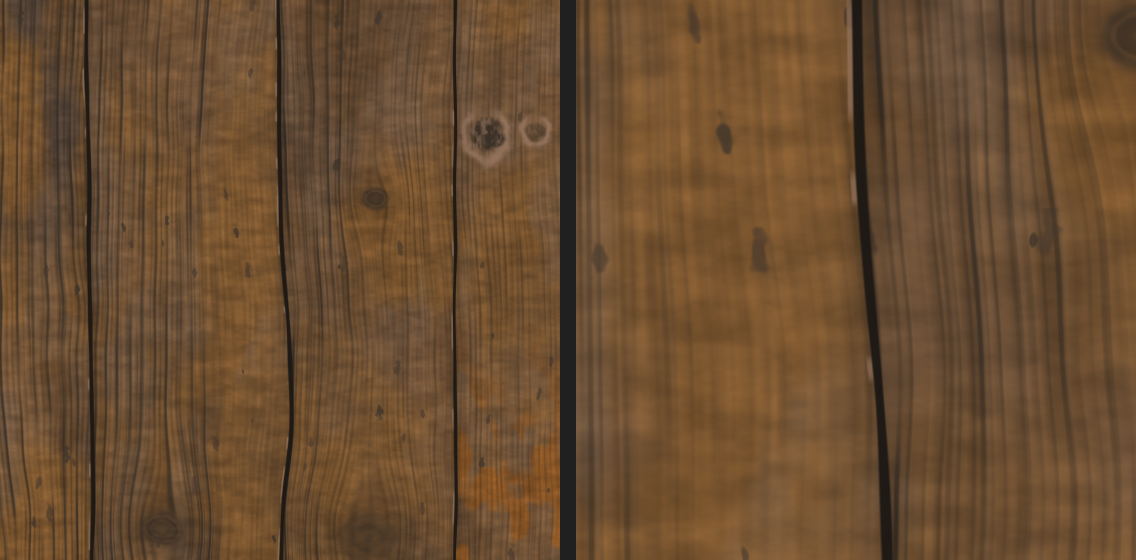
Left, the full canvas; right, a detail of the centre.
Reproduce this texture procedurally as a Shadertoy shader.

```glsl
const vec3 TAN = vec3(0.48, 0.35, 0.23);
const vec3 BROWN = vec3(0.39, 0.28, 0.18);
const vec3 AMBER = vec3(0.51, 0.35, 0.18);
const vec3 UMBER = vec3(0.34, 0.27, 0.22);
const vec3 DUSTY = vec3(0.45, 0.36, 0.29);
const vec3 DARK = vec3(0.20, 0.17, 0.14);
const vec3 ORANGE = vec3(0.58, 0.34, 0.12);
const vec3 PALE = vec3(0.60, 0.47, 0.38);

// Knots: centre, radius, darkness
const vec4 KNOTS[3] = vec4[3](
    vec4(0.290, 0.055, 0.044, 0.85),
    vec4(0.670, 0.645, 0.027, 0.80),
    vec4(0.655, 0.040, 0.056, 0.55));

float hash(vec2 p) {
    vec3 q = fract(p.xyx * 0.1031);
    q += dot(q, q.yzx + 33.33);
    return fract((q.x + q.y) * q.z);
}

float noise(vec2 p) {
    vec2 i = floor(p), f = fract(p);
    f = f * f * (3.0 - 2.0 * f);
    return mix(mix(hash(i), hash(i + vec2(1, 0)), f.x),
               mix(hash(i + vec2(0, 1)), hash(i + vec2(1, 1)), f.x), f.y);
}

float fbm(vec2 p) {
    float sum = 0.0, amp = 0.533;
    for (int i = 0; i < 4; i++) {
        sum += amp * noise(p);
        p = p * 2.03 + 17.0;
        amp *= 0.5;
    }
    return sum;
}

// Horizontal position of each gap between planks
float seamX(int i, float y) {
    float wobble = 0.004 * (noise(vec2(float(i) * 9.0, y * 9.0)) - 0.5);
    float bulge = (y - 0.3) / 0.21;
    if (i == 0) return 0.166 - 0.012 * y + wobble;
    if (i == 1) return 0.498 + 0.023 * exp(-bulge * bulge) + wobble;
    return 0.813 + wobble;
}

int plankAt(vec2 p) {
    int plank = 0;
    for (int i = 0; i < 3; i++) plank += int(step(seamX(i, p.y), p.x));
    return plank;
}

// Grain coordinate: wandering fibres pushed aside by knots
float grainCoord(vec2 p, int plank) {
    float g = p.x + 0.030 * (noise(vec2(p.x * 4.0 + float(plank) * 7.0, p.y * 2.6)) - 0.5);
    g += 0.006 * (noise(vec2(p.x * 22.0, p.y * 11.0)) - 0.5);
    for (int i = 0; i < 3; i++) {
        vec2 d = p - KNOTS[i].xy;
        float same = float(plankAt(KNOTS[i].xy) == plank);
        vec2 q = d * vec2(1.0, 0.65) / (KNOTS[i].z * 1.7);
        g -= same * 0.8 * d.x * exp(-dot(q, q));
    }
    return g;
}

// x: crack, y: lit flank, z: soft darkening leading up to the crack
vec3 grainLines(float g, float y, float spacing, float width, float px) {
    float id = floor(g / spacing);
    float seed = hash(vec2(id, 3.0));
    float d = (fract(g / spacing) - 0.65 + 0.3 * (seed - 0.5)) * spacing;
    float broken = smoothstep(0.25, 0.65, noise(vec2(id * 7.3, y * 6.0)));
    float strength = mix(0.35, 1.0, seed) * mix(0.25, 1.0, broken);
    float crack = 1.0 - smoothstep(width * 0.3, width + px, abs(d));
    float flank = 1.0 - smoothstep(0.0, width + px, abs(d - width * 2.0));
    float ramp = smoothstep(-0.6 * spacing, 0.0, d) * (1.0 - smoothstep(0.0, 0.2 * spacing, d));
    return vec3(crack, flank, ramp) * strength;
}

// Sparse dents, one possible per cell
float dents(vec2 p, vec2 cells, float chance) {
    vec2 id = floor(p * cells);
    vec2 centre = (id + 0.25 + 0.5 * vec2(hash(id + 5.0), hash(id + 11.0))) / cells;
    float size = mix(0.4, 1.0, hash(id + 23.0));
    vec2 d = (p - centre) / (size * vec2(0.007, 0.017));
    d.x += d.y * (hash(id + 31.0) - 0.5);
    float r = length(d) + 0.9 * (noise(p * 170.0) - 0.5);
    return step(hash(id), chance) * (1.0 - smoothstep(0.5, 1.1, r));
}

vec3 gouge(vec3 col, vec2 p, vec2 centre, float radius, float depth) {
    vec2 d = (p - centre) / radius;
    float r = length(d * vec2(1.0, 0.85)) + 0.6 * (fbm(p * 45.0) - 0.5);
    float rim = exp(-pow((r - 1.0) * 4.0, 2.0)) * smoothstep(-0.4, 0.8, abs(d.x) - 0.3 * d.y);
    float pit = 1.0 - smoothstep(0.55, 0.95, length(d - vec2(0.15, 0.0)) + 0.5 * (fbm(p * 60.0) - 0.5));
    vec3 pitColor = mix(DARK, DUSTY, smoothstep(0.4, 0.75, fbm(p * vec2(110.0, 60.0))));
    return mix(mix(col, PALE, 0.8 * rim), pitColor, pit * depth);
}

void mainImage(out vec4 fragColor, in vec2 fragCoord) {
    vec2 p = fragCoord / iResolution.xy;
    float px = 1.0 / iResolution.y;
    int plank = plankAt(p);
    vec2 shift = vec2(float(plank) * 13.0, 0.0);
    float g = grainCoord(p, plank);

    // Stained base tones
    vec3 col = mix(BROWN, TAN, smoothstep(0.28, 0.58, fbm(p * vec2(7.0, 4.0) + shift)));
    float smoothBand = plank == 1 ? smoothstep(0.36, 0.41, g) : 0.0;
    col = mix(col, AMBER, max(0.75 * smoothBand, 0.8 * smoothstep(0.45, 0.65, fbm(p * 3.5 + shift + 40.0))));
    float leftHaze = plank == 0 ? smoothstep(0.35, 0.75, p.y) : 0.25;
    col = mix(col, UMBER, leftHaze * smoothstep(0.35, 0.65, fbm(p * vec2(9.0, 5.0) + 70.0)));
    col = mix(col, DUSTY, 0.45 * smoothstep(0.5, 0.7, fbm(p * vec2(12.0, 5.0) + shift + 90.0)));
    float worn = plank == 3 ? smoothstep(0.48, 0.12, p.y) : 0.0;
    col = mix(col, ORANGE, 0.75 * worn * smoothstep(0.42, 0.58, fbm(p * vec2(28.0, 16.0))));
    col *= 0.82 + 0.36 * fbm(p * vec2(35.0, 75.0));
    col *= 0.93 + 0.14 * noise(vec2(g * 260.0, p.y * 14.0));

    // Coarse and fine grain
    float coarse = plank == 3 ? 0.2 : plank == 2 ? 1.0 - 0.8 * smoothstep(0.60, 0.66, g) : 1.0 - 0.85 * smoothBand;
    vec3 lines = coarse * grainLines(g + shift.x, p.y, plank == 1 ? 0.021 : 0.025, 0.0018, px);
    vec3 fine = (1.0 - 0.7 * smoothBand) * grainLines(g + shift.x, p.y, 0.0095, 0.0013, px);
    col *= 1.0 - 0.20 * lines.z - 0.13 * fine.z;
    col = mix(col, DUSTY, 0.30 * lines.y);
    col = mix(col, DARK, min(0.75 * lines.x + 0.22 * fine.x, 0.85));

    // Knots with growth rings
    for (int i = 0; i < 3; i++) {
        vec2 d = (p - KNOTS[i].xy) / KNOTS[i].z;
        float r = length(d * vec2(0.95, 1.15)) + 0.35 * (fbm(p * 28.0) - 0.5);
        float ring = noise(vec2(r * 9.0, float(i) * 5.0));
        col *= 1.0 - 0.22 * exp(-r * r * 0.45);
        vec3 heart = mix(DARK, BROWN, 0.5 * ring + 0.3 * noise(p * vec2(90.0, 160.0)));
        col = mix(col, heart, KNOTS[i].w * (1.0 - smoothstep(0.65, 1.05, r)));
    }

    // Dents and gouges
    col = mix(col, DARK * 1.2, 0.75 * dents(p, vec2(11.0, 9.0), 0.22));
    col = mix(col, UMBER * 0.8, 0.6 * dents(p + 0.37, vec2(19.0, 23.0), 0.08));
    col = gouge(col, p, vec2(0.867, 0.760), 0.036, 0.85);
    col = gouge(col, p, vec2(0.955, 0.765), 0.022, 0.45);

    // Gaps with chipped edges
    for (int i = 0; i < 3; i++) {
        float d = p.x - seamX(i, p.y);
        float width = (i == 2 ? 0.0024 : 0.0034) * mix(0.7, 1.2, noise(vec2(p.y * 14.0, float(i) * 4.0)));
        col *= 1.0 - 0.25 * exp(-abs(d) * 110.0);
        float chip = smoothstep(0.62, 0.85, noise(vec2(float(i) * 8.0, p.y * 38.0)));
        col = mix(col, PALE, 0.65 * chip * (1.0 - smoothstep(0.001, 0.002 + px, abs(d + width + 0.001))));
        col = mix(col, DARK * 0.55, 0.95 * (1.0 - smoothstep(width * 0.6, width + px, abs(d))));
    }
    fragColor = vec4(col, 1.0);
}
```
